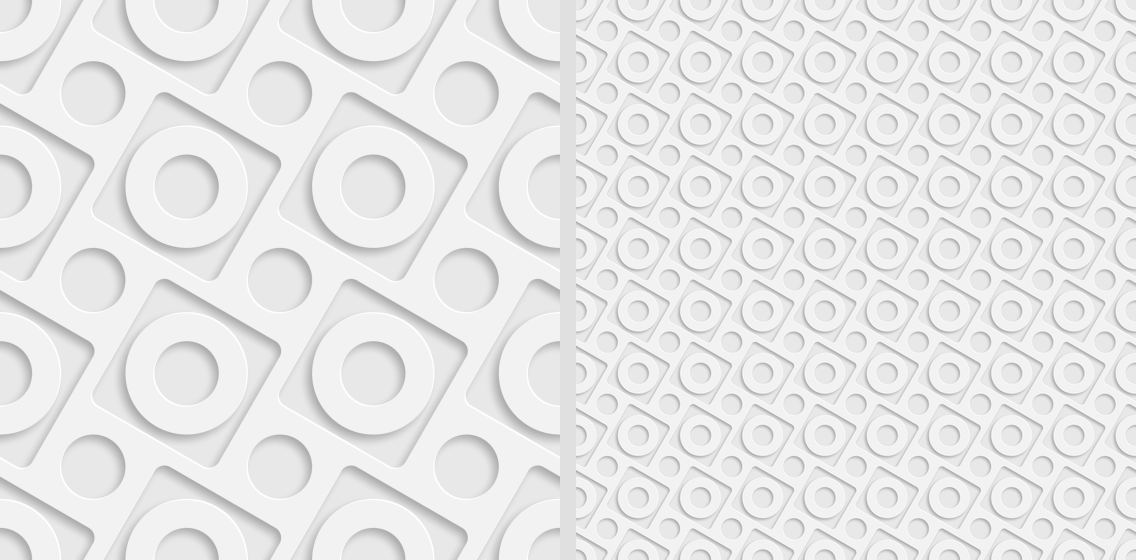
Left: one tile. Right: repeated 3 by 3.
Give the GLSL for this pattern, as a three.js fragment shader.

```glsl
varying vec2 vUv;

const float REPEATS = 3.0;

// Lengths are in cells, one cell being one repeat
const float SQUARE_HALF = 0.387;
const float SQUARE_CORNER = 0.062;
const float SQUARE_TILT = radians(30.0);
const float RING_OUTER = 0.328;
const float HOLE_RADIUS = 0.172;

const vec2 LIGHT_DIR = vec2(0.7071, 0.7071);
const float SHADOW_OFFSET = 0.04;
const vec2 SHADOW_RANGE = vec2(-0.042, 0.052);
const float HIGHLIGHT_WIDTH = 0.010;
const float EDGE_SOFTNESS = 0.004;

const vec3 SURFACE_COLOR = vec3(0.949);
const vec3 FLOOR_COLOR = vec3(0.908);
const vec3 SHADOW_COLOR = vec3(0.655);
const vec3 HIGHLIGHT_COLOR = vec3(1.0);

float roundedSquare(vec2 p) {
  float c = cos(SQUARE_TILT);
  float s = sin(SQUARE_TILT);
  vec2 turned = vec2(c * p.x - s * p.y, s * p.x + c * p.y);
  vec2 d = abs(turned) - (SQUARE_HALF - SQUARE_CORNER);
  return length(max(d, 0.0)) + min(max(d.x, d.y), 0.0) - SQUARE_CORNER;
}

// Signed distance to the raised surface, negative on it
float raisedSurface(vec2 p) {
  vec2 ringCell = fract(p + 0.5) - 0.5;
  vec2 holeCell = fract(p) - 0.5;

  // Recesses: round holes, and tilted squares that reach into nearby cells
  float recess = length(holeCell) - HOLE_RADIUS;
  for (int y = -1; y <= 1; y++) {
    for (int x = -1; x <= 1; x++) {
      recess = min(recess, roundedSquare(ringCell - vec2(float(x), float(y))));
    }
  }

  // Ring standing inside each square
  float radius = length(ringCell);
  float ring = max(radius - RING_OUTER, HOLE_RADIUS - radius);
  return min(-recess, ring);
}

float coverage(float dist) {
  return 1.0 - smoothstep(-EDGE_SOFTNESS, EDGE_SOFTNESS, dist);
}

void main() {
  vec2 p = vUv * REPEATS;
  float surface = coverage(raisedSurface(p));

  // Soft shadow cast onto the floor
  float blocker = -raisedSurface(p + LIGHT_DIR * SHADOW_OFFSET);
  float shadow = smoothstep(SHADOW_RANGE.x, SHADOW_RANGE.y, blocker);
  vec3 floorShade = mix(FLOOR_COLOR, SHADOW_COLOR, shadow);

  // Bright rim on edges that face the light
  float rim = 1.0 - coverage(raisedSurface(p + LIGHT_DIR * HIGHLIGHT_WIDTH));
  vec3 surfaceShade = mix(SURFACE_COLOR, HIGHLIGHT_COLOR, rim);

  gl_FragColor = vec4(mix(floorShade, surfaceShade, surface), 1.0);
}
```
